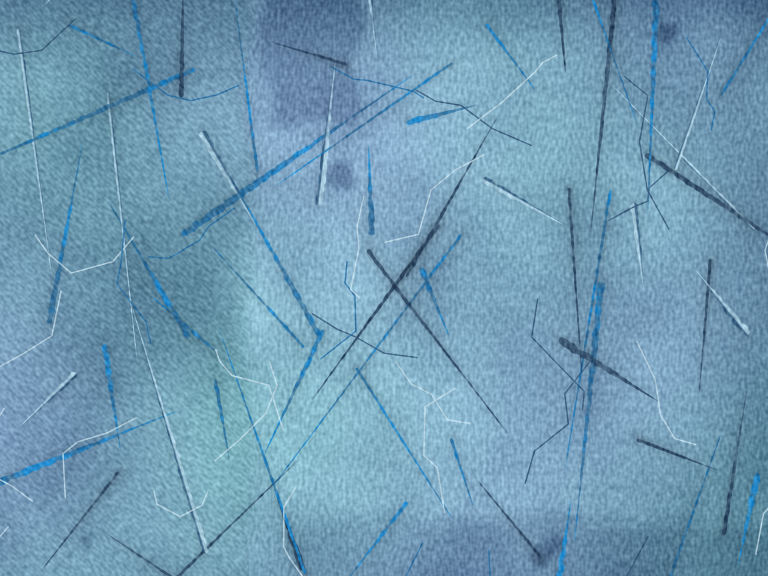
A Shadertoy shader for this background:

```glsl
const float PI = 3.14159;

vec3 hash3(float n) {
    return fract(sin(n * vec3(12.99, 78.23, 37.72) + vec3(1.3, 4.1, 7.7)) * 43758.5);
}

vec2 gradientAt(vec2 cell) {
    float angle = 2.0 * PI * fract(sin(dot(cell, vec2(127.1, 311.7))) * 43758.5);
    return vec2(cos(angle), sin(angle));
}

float gradientNoise(vec2 p) {
    vec2 i = floor(p), f = p - i;
    vec2 u = f * f * f * (f * (f * 6.0 - 15.0) + 10.0);
    vec2 e = vec2(1.0, 0.0);
    float low = mix(dot(gradientAt(i), f), dot(gradientAt(i + e.xy), f - e.xy), u.x);
    float high = mix(dot(gradientAt(i + e.yx), f - e.yx), dot(gradientAt(i + e.xx), f - e.xx), u.x);
    return mix(low, high, u.y);
}

float fbm(vec2 p) {
    float sum = 0.0, amp = 1.0;
    for (int i = 0; i < 5; i++) {
        sum += amp * gradientNoise(p);
        p = mat2(1.6, 1.2, -1.2, 1.6) * p + 3.7;
        amp *= 0.5;
    }
    return sum;
}

// x: position along the segment, y: distance, z: signed side
vec3 segment(vec2 p, vec2 a, vec2 b) {
    vec2 d = b - a, r = p - a;
    float t = clamp(dot(r, d) / dot(d, d), 0.0, 1.0);
    return vec3(t, length(r - d * t), (d.x * r.y - d.y * r.x) / length(d));
}

// One jittered point per cell of a grid over the canvas
vec2 scatter(int i, int columns, float size, vec2 jitter) {
    return (vec2(i % columns, i / columns) + jitter) * size;
}

// Uneven watercolour, from dark slate to pale blue
vec3 wash(vec2 p, float leftPanel) {
    float cloud = fbm(p * 2.3 + 5.0), ragged = fbm(p * 7.0 + 20.0);
    vec2 q = p + 0.035 * ragged;
    float tone = 0.71 + 0.4 * cloud + 0.08 * ragged - 0.07 * leftPanel;
    tone -= 0.3 * smoothstep(0.88, 1.03, q.y + 0.06 * cloud);
    tone -= 0.28 * smoothstep(1.17, 1.34, q.x + 0.1 * cloud);
    tone -= 0.24 * (1.0 - smoothstep(0.07, 0.13, q.y)) * smoothstep(0.4, 0.75, q.x);
    vec2 patchEdge = abs(q - vec2(0.54, 0.92)) - vec2(0.075, 0.14);
    tone -= 0.24 * (1.0 - smoothstep(-0.01, 0.015, max(patchEdge.x, patchEdge.y)));
    tone += 0.24 * exp(-30.0 * dot(q - vec2(0.7, 0.84), q - vec2(0.7, 0.84)));
    tone += 0.35 * exp(-dot((q - vec2(0.45, 0.48)) * vec2(22.0, 10.0), (q - vec2(0.45, 0.48)) * vec2(22.0, 10.0)));
    tone -= 0.4 * smoothstep(0.46, 0.62, gradientNoise(q * vec2(11.0, 8.0)));
    float teal = gradientNoise(p * 1.9 + 11.0) + 0.25 * leftPanel * smoothstep(0.25, 0.42, p.x);
    return mix(vec3(0.21, 0.33, 0.46), vec3(0.58, 0.76, 0.85), clamp(tone, 0.0, 1.18))
        + vec3(-0.03, 0.035, -0.035) * teal;
}

// Straight chalk marks, thin at one end and heavy at the other
vec3 addStrokes(vec3 col, vec2 p, float px) {
    float rough = gradientNoise(p * 75.0), patchy = gradientNoise(p * 9.0 + 40.0);
    for (int i = 0; i < 63; i++) {
        vec3 place = hash3(float(i) + 3.0), shape = hash3(float(i) + 91.0);
        float angle = mix(0.1, 1.6, sqrt(place.z)) * (shape.x < 0.5 ? -1.0 : 1.0);
        vec2 centre = scatter(i, 9, 0.15, place.xy);
        vec2 reach = vec2(cos(angle), sin(angle)) * mix(0.06, 0.28, shape.y * shape.y);
        if (fract(shape.y * 17.0) < 0.5) reach = -reach;
        vec3 s = segment(p, centre - reach, centre + reach);
        float halfWidth = mix(0.0008, mix(0.002, 0.0062, shape.z * shape.z), smoothstep(0.0, 0.9, s.x));
        halfWidth *= 1.0 + 0.7 * rough;
        float cover = 1.0 - smoothstep(halfWidth - px * 0.6, halfWidth + px * 0.9, s.y);
        cover *= clamp(0.82 + 0.5 * rough + 0.4 * patchy, 0.0, 1.0) * smoothstep(0.0, 0.15, s.x + 0.05);
        float kind = fract(shape.x * 2.0);
        vec3 blue = mix(vec3(0.13, 0.38, 0.57), vec3(0.12, 0.55, 0.83), smoothstep(-0.3, 0.35, patchy + rough * 0.4));
        vec3 ink = kind < 0.4 ? vec3(0.17, 0.27, 0.38) : blue;
        // Pale ridge with a dark flank
        if (kind > 0.8) ink = mix(vec3(0.2, 0.36, 0.5), vec3(0.7, 0.84, 0.91), smoothstep(-px, px, s.z + 0.001));
        float smudge = exp(-s.y / 0.009) * s.x;
        col *= 1.0 - smudge * (s.z < 0.0 ? 0.16 : 0.09) * (kind < 0.4 ? 1.5 : 1.0);
        col = mix(col, ink, cover * 0.92);
    }
    return col;
}

// Thin kinked hairlines
vec3 addCracks(vec3 col, vec2 p, float px) {
    for (int i = 0; i < 35; i++) {
        vec3 place = hash3(float(i) + 207.0);
        vec2 from = scatter(i, 7, 0.195, place.xy);
        float heading = -0.5 * PI + (place.z - 0.5) * 2.2;
        float kind = fract(place.z * 13.0), nearest = 1.0;
        for (int k = 0; k < 4; k++) {
            vec3 turn = hash3(float(i * 4 + k) + 401.0);
            vec2 to = from + vec2(cos(heading), sin(heading)) * mix(0.02, 0.085, turn.x);
            nearest = min(nearest, segment(p, from, to).y);
            heading += (turn.y - 0.5) * 2.2;
            from = to;
        }
        float cover = 1.0 - smoothstep(0.0002, 0.0006 + px, nearest);
        vec3 ink = kind < 0.45 ? vec3(0.76, 0.86, 0.91) : kind < 0.75 ? vec3(0.2, 0.33, 0.46) : vec3(0.15, 0.43, 0.64);
        col = mix(col, ink, cover * 0.8);
    }
    return col;
}

void mainImage(out vec4 fragColor, in vec2 fragCoord) {
    vec2 p = fragCoord / iResolution.y;
    float px = 1.0 / iResolution.y;
    float leftPanel = 1.0 - smoothstep(0.42, 0.45, p.x + 0.02 * gradientNoise(p * 12.0));

    vec3 col = wash(p, leftPanel);
    col = addStrokes(col, p, px);
    col = addCracks(col, p, px);

    // Cloth grain: slanted on the left panel, upright elsewhere
    vec2 thread = mix(p, vec2(p.x + p.y, p.y - p.x) * 0.707, step(0.5, leftPanel));
    float grain = gradientNoise(thread * vec2(185.0, 75.0)) + 0.7 * gradientNoise(p * 160.0 + 9.0);
    col += grain * vec3(0.12, 0.13, 0.125);
    fragColor = vec4(clamp(col, 0.0, 1.0), 1.0);
}
```
